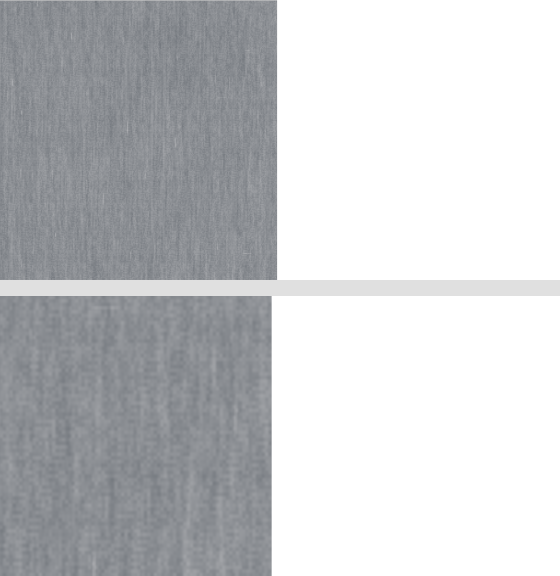
Top: the whole. Bottom: its middle third, enlarged.
Reproduce this texture procedurally as a WebGL 2 fragment shader.

```glsl
#version 300 es
precision highp float;

uniform vec2 u_resolution;
out vec4 fragColor;

float hash(vec2 p) {
    return fract(sin(dot(p, vec2(127.1, 311.7))) * 43758.5453);
}

float noise(vec2 p) {
    vec2 i = floor(p);
    vec2 f = fract(p);
    f = f * f * (3.0 - 2.0 * f);
    return mix(mix(hash(i), hash(i + vec2(1.0, 0.0)), f.x),
               mix(hash(i + vec2(0.0, 1.0)), hash(i + vec2(1.0, 1.0)), f.x), f.y);
}

// Noise centred on zero, stretched by its two frequencies
float fibre(vec2 p, float across, float along) {
    return noise(p * vec2(across, along) + across) - 0.5;
}

// Sparse pale threads, mostly upright, a few lying flat
float slubs(vec2 p) {
    float sum = 0.0;
    for (int layer = 0; layer < 3; layer++) {
        vec2 q = p * 9.0 + float(layer) * vec2(17.37, 29.61);
        vec2 cell = floor(q);
        vec2 centre = 0.3 + 0.4 * vec2(hash(cell + 3.1), hash(cell + 7.7));
        vec2 d = (fract(q) - centre) / 9.0;
        if (hash(cell + 11.3) > 0.9) d = d.yx;
        d.x += 0.04 * d.y * (hash(cell + 13.9) - 0.5);
        float halfLength = mix(0.008, 0.03, hash(cell + 19.2));
        float body = 1.0 - smoothstep(0.0005, 0.0035, abs(d.x));
        float taper = 1.0 - smoothstep(0.4, 1.0, abs(d.y) / halfLength);
        float strength = smoothstep(0.55, 1.0, hash(cell + 23.5));
        sum += body * taper * strength;
    }
    return sum;
}

vec3 cloth(vec2 p) {
    // Upright streaks of several lengths
    float tone = 0.048 * fibre(p, 140.0, 9.0)
               + 0.048 * fibre(p, 190.0, 24.0)
               + 0.042 * fibre(p, 230.0, 60.0)
               + 0.022 * fibre(p, 45.0, 5.0);

    // Fine weave grain and broad unevenness
    tone += 0.060 * fibre(p, 256.0, 230.0);
    tone += 0.018 * fibre(p, 5.0, 4.0);

    tone += 0.075 * slubs(p);
    vec3 grey = vec3(0.543, 0.556, 0.575);
    return grey + tone * vec3(1.06, 1.0, 0.95);
}

void main() {
    vec2 p = gl_FragCoord.xy / u_resolution.y;
    float pixel = 1.0 / u_resolution.y;

    vec3 colour = cloth(p);

    // Pale upper rim
    colour = mix(colour, vec3(0.78), 0.7 * smoothstep(0.995, 0.999, p.y));

    // Blank ground to the right of the cloth
    float ground = smoothstep(-0.5 * pixel, 0.5 * pixel, p.x - 0.99);
    colour = mix(colour, vec3(1.0), ground);

    fragColor = vec4(colour, 1.0);
}
```
